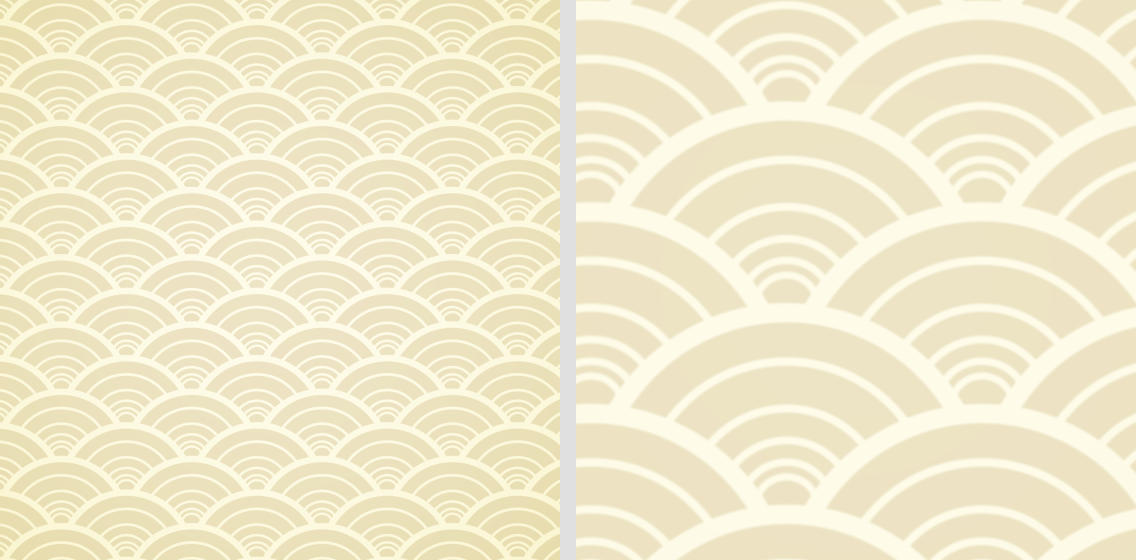
Left, the full canvas; right, a detail of the centre.
Reproduce this pattern procedurally as a three.js fragment shader.

```glsl
varying vec2 vUv;

const vec2 SPACING = vec2(0.2328, 0.06003);  // scale pitch across, row pitch up
const vec2 ANCHOR = vec2(0.4587, 0.4842);    // centre of one scale
const float RADIUS = 0.1164;                 // centre line of the outer rim
const float RIM_WIDTH = 0.0115;
const float RING_WIDTH = 0.0050;
const float FIRST_RING = 0.75;               // largest inner ring, relative to RADIUS
const float RING_RATIO = 0.68;               // each ring relative to the one outside it
const float RING_THINNING = 0.96;
const int RINGS = 5;
const int ROWS = 5;                          // rows that can overlap one point
const float SOFTNESS = 0.0013;

const vec3 SAND_CENTRE = vec3(0.930, 0.893, 0.772);
const vec3 SAND_CORNER = vec3(0.905, 0.862, 0.670);
const vec3 CREAM_CENTRE = vec3(0.995, 0.985, 0.915);
const vec3 CREAM_CORNER = vec3(0.980, 0.962, 0.815);

// 1 inside a shape (negative distance), 0 outside
float coverage(float signedDistance) {
  return 1.0 - smoothstep(-SOFTNESS, SOFTNESS, signedDistance);
}

float ringLine(float dist, float radius, float width) {
  return coverage(abs(dist - radius) - 0.5 * width);
}

// Cream amount of the rim and the shrinking concentric rings
float scaleLines(float dist) {
  float lines = coverage(RADIUS - 0.5 * RIM_WIDTH - dist);
  float radius = RADIUS * FIRST_RING;
  float width = RING_WIDTH;
  for (int i = 0; i < RINGS; i++) {
    lines = max(lines, ringLine(dist, radius, width));
    radius *= RING_RATIO;
    width *= RING_THINNING;
  }
  return lines;
}

// Distance to the nearest scale centre in a row; odd rows shift half a pitch
float centreDistance(vec2 p, float row) {
  float x = p.x / SPACING.x - 0.5 * mod(row, 2.0);
  x = (fract(x + 0.5) - 0.5) * SPACING.x;
  return length(vec2(x, p.y - row * SPACING.y));
}

// Stack rows from back (upper) to front (lower)
float overlappingScales(vec2 p) {
  float outerRadius = RADIUS + 0.5 * RIM_WIDTH;
  float frontRow = floor((p.y - outerRadius) / SPACING.y);
  float lines = 1.0;
  for (int i = ROWS - 1; i >= 0; i--) {
    float dist = centreDistance(p, frontRow + float(i));
    lines = mix(lines, scaleLines(dist), coverage(dist - outerRadius));
  }
  return lines;
}

void main() {
  // Gentle yellowing towards the corners
  vec2 fromCentre = vUv - 0.5;
  float ageing = 2.0 * dot(fromCentre, fromCentre);
  vec3 sand = mix(SAND_CENTRE, SAND_CORNER, ageing);
  vec3 cream = mix(CREAM_CENTRE, CREAM_CORNER, ageing);

  gl_FragColor = vec4(mix(sand, cream, overlappingScales(vUv - ANCHOR)), 1.0);
}
```
